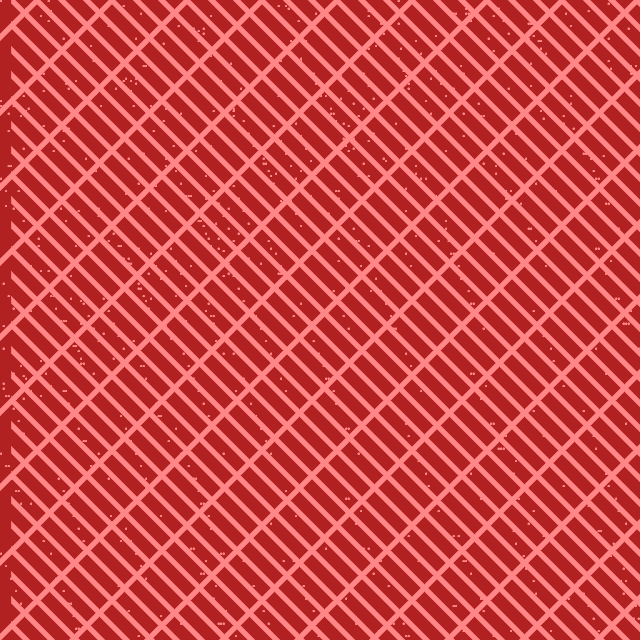
Give the GLSL for this pattern, as a Shadertoy shader.

```glsl
#define GRID 256.0          // design units across the canvas
#define RAIL_PERIOD 30.0    // spacing of rising lines, measured along x
#define RAIL_PHASE 15.0
#define RUNG_PERIOD 10.0    // spacing of falling lines, measured along x
#define RUNG_PHASE 4.6
#define LINE_WIDTH 3.0      // line width, measured along x
#define RUNG_START 4.5      // bare margin at the left of the rungs
#define SPECK_CHANCE 0.01
#define SPECK_RADIUS 0.52
#define GROUND vec3(0.70, 0.13, 0.13)
#define INK vec3(1.00, 0.53, 0.53)

float hash(vec2 cell) {
    return fract(sin(dot(cell, vec2(127.1, 311.7))) * 43758.5453);
}

// Coverage of a shape from its signed distance
float coverage(float dist, float pixel) {
    return 1.0 - smoothstep(-0.5 * pixel, 0.5 * pixel, dist);
}

// Signed distance to a family of 45 degree lines
float diagonalLines(float along, float period, float phase) {
    float offset = abs(mod(along - phase + 0.5 * period, period) - 0.5 * period);
    return (offset - 0.5 * LINE_WIDTH) * sqrt(0.5);
}

// Signed distance to the speck that may sit in a grid cell
float speck(vec2 p) {
    float dotDist = length(fract(p) - 0.5) - SPECK_RADIUS;
    return hash(floor(p)) < SPECK_CHANCE ? dotDist : 1.0;
}

void mainImage(out vec4 fragColor, in vec2 fragCoord) {
    // Design units, measured from the upper left
    float pixel = GRID / iResolution.y;
    vec2 p = vec2(fragCoord.x, iResolution.y - fragCoord.y) * pixel;

    // Long rails, crossed by closely spaced rungs
    float rails = diagonalLines(p.x + p.y, RAIL_PERIOD, RAIL_PHASE);
    float rungs = diagonalLines(p.x - p.y, RUNG_PERIOD, RUNG_PHASE);
    rungs = max(rungs, RUNG_START - p.x);

    // Lines and scattered specks share one ink
    float ink = max(coverage(rails, pixel), coverage(rungs, pixel));
    ink = max(ink, coverage(speck(p), pixel));

    fragColor = vec4(mix(GROUND, INK, ink), 1.0);
}
```
